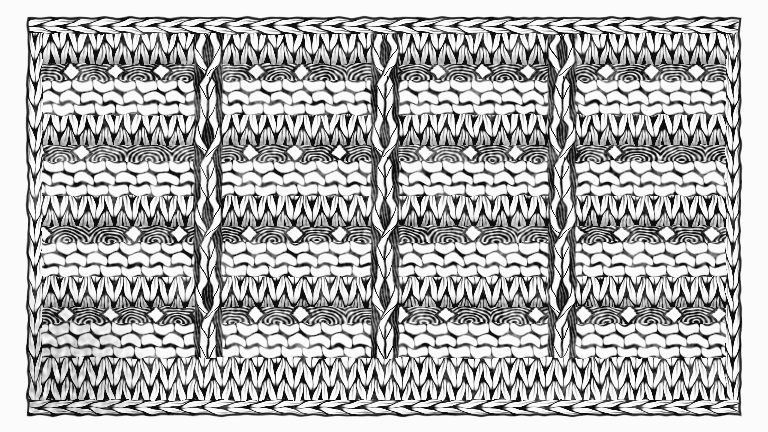
Reproduce this pattern procedurally as a Shadertoy shader.

```glsl
// Engraved knitted swatch: four panels of knit, eyelet and purl bands parted by cables.

// Lengths are in grid units; the canvas is GRID units tall.
const float GRID = 432.0;
const vec3 PAPER = vec3(0.985);
const vec3 INK = vec3(0.06);
const float HALF_WIDTH = 356.0;   // fabric extent about the middle
const float BOTTOM = 17.0;
const float TOP = 414.0;
const float BANDS_BOTTOM = 74.0;  // the four repeats lie between these
const float BANDS_TOP = 398.0;
const float REPEAT = 81.0;        // height of one repeat
const float PURL_TOP = 35.0;      // band limits inside a repeat
const float LACE_TOP = 51.0;
const float PANEL = 177.0;        // cable spacing
const float CABLE_HALF = 14.0;
const float EYELET_PITCH = 45.0;
const vec2 KNIT_SIZE = vec2(18.0, 21.0);
const vec2 PURL_SIZE = vec2(21.0, 11.67);
const vec2 CHAIN_SIZE = vec2(15.0, 23.0);
const float SLANT = 0.9;          // rise of a stitch leg, in stitch heights
const float WOBBLE = 2.2;
const float TAU = 6.2831853;

float hash(vec2 p) {
    vec3 q = fract(p.xyx * vec3(0.1031, 0.1030, 0.0973));
    q += dot(q, q.yzx + 33.33);
    return fract((q.x + q.y) * q.z);
}

float corner(vec2 cell, vec2 offset) {
    float a = TAU * hash(cell);
    return dot(vec2(cos(a), sin(a)), offset);
}

// Gradient noise, roughly -0.7 to 0.7
float noise(vec2 p) {
    vec2 i = floor(p), f = p - i, e = vec2(1, 0);
    vec2 w = f * f * f * (f * (f * 6.0 - 15.0) + 10.0);
    return mix(mix(corner(i, f), corner(i + e.xy, f - e.xy), w.x),
               mix(corner(i + e.yx, f - e.yx), corner(i + e.xx, f - e.xx), w.x), w.y);
}

// V stitches: two mirrored leaf-shaped legs per column
float knit(vec2 p, vec2 size) {
    float column = floor(p.x / size.x + 0.5);
    float side = abs(p.x / size.x - column) * 2.0;
    float row = p.y / size.y - SLANT * side + 0.3 * hash(vec2(column, 7.0));
    float u = side * 2.0 - 1.0, v = fract(row) * 2.0 - 1.0;
    float leaf = 0.8 * u * u + pow(abs(v), 2.5);
    float crease = (1.0 - smoothstep(0.05, 0.3, abs(u - 0.25 * v - 0.2))) * smoothstep(0.5, -0.6, -v);
    float tone = 0.25 + 0.45 * hash(vec2(column, floor(row)));
    return max(smoothstep(0.5, 0.98, leaf), crease * tone);
}

// Rounded purl bumps laid like bricks along a wave
float purl(vec2 p) {
    p.y += 1.7 * sin(TAU * p.x / PURL_SIZE.x);
    float row = floor(p.y / PURL_SIZE.y);
    float x = p.x / PURL_SIZE.x + 0.5 * row + 0.3 * hash(vec2(row, 3.0));
    vec2 q = (fract(vec2(x, p.y / PURL_SIZE.y)) - 0.5) * PURL_SIZE;
    q.y += 0.12 * q.x;
    float d = length(max(abs(q) - vec2(7.0, 1.2), 0.0)) - 3.2;
    return smoothstep(-0.9, 1.5, d) * (0.9 + 0.5 * noise(p / 9.0));
}

// Fanned strands with open diamonds; y is measured from the band's middle
float lace(vec2 p, vec2 id) {
    float x = p.x / EYELET_PITCH + 0.6 * hash(id);
    float cell = floor(x);
    float across = abs(x - cell - 0.5) * EYELET_PITCH;
    float r = length(vec2(0.5 * EYELET_PITCH - across, 1.7 * p.y + 10.0));
    float ink = 0.56 + 0.42 * sin(r * 1.35) + 0.5 * noise(p / 5.0);
    float d = across * 0.9 + abs(p.y - 1.5) - 7.0;
    float open = step(0.18, hash(id * 5.0 + cell));
    ink = max(ink, open * 0.85 * (1.0 - smoothstep(0.5, 3.0, abs(d - 2.0))));
    return ink * mix(1.0, smoothstep(-1.0, 1.0, d), open);
}

// Lays one rope strand over the ink below it
float strand(float ink, vec2 p, float lean) {
    float s = p.x / 4.6;
    float turn = abs(fract(p.y / 20.0 - 0.45 * lean * s) - 0.5);
    float mark = max(smoothstep(0.5, 1.0, abs(s)), smoothstep(0.42, 0.48, turn));
    return mix(ink, mark, 1.0 - smoothstep(0.95, 1.25, abs(s)));
}

// Two strands that part around a dark lens, then cross once per repeat
float cable(vec2 p, float phase) {
    float lens = smoothstep(44.0, 58.0, phase) * (1.0 - smoothstep(66.0, 80.0, phase));
    float swap = clamp((phase - 39.0) / 9.0, -1.0, 1.0);
    float spread = (4.3 + 4.8 * lens) * swap;
    float ink = 0.78 + 0.2 * sin(p.x * 2.2 + p.y * 0.4);
    ink = strand(ink, p + vec2(spread, 0.0), -sign(swap));
    return strand(ink, p - vec2(spread, 0.0), sign(swap));
}

void mainImage(out vec4 fragColor, in vec2 fragCoord) {
    vec2 p = (fragCoord - vec2(0.5 * iResolution.x, 0.0)) * GRID / iResolution.y;
    vec2 raw = p;
    p += WOBBLE * vec2(noise(p / 13.0), noise(p / 13.0 + 40.0));

    // Stacked bands, with a plain knit hem below
    float phase = mod(p.y - BANDS_BOTTOM, REPEAT);
    vec2 id = vec2(floor(p.x / PANEL), floor((p.y - BANDS_BOTTOM) / REPEAT)) + 11.0;
    float ink = knit(p, KNIT_SIZE);
    if (p.y > BANDS_BOTTOM) {
        if (phase < PURL_TOP) ink = purl(vec2(p.x + 13.0 * id.y, phase));
        else if (phase < LACE_TOP) ink = lace(vec2(p.x, phase - 42.0), id);
        else ink += 0.35 * (1.0 - smoothstep(LACE_TOP, 64.0, phase));

        // Cables between panels
        float k = clamp(round(p.x / PANEL), -1.0, 1.0);
        vec2 q = vec2(p.x - k * PANEL - 1.0, p.y);
        ink = mix(ink, cable(q, phase), 1.0 - smoothstep(CABLE_HALF - 1.0, CABLE_HALF + 1.0, abs(q.x)));
    }

    // Chained borders
    if (abs(p.x) > HALF_WIDTH - 14.0) ink = knit(vec2(abs(p.x) - HALF_WIDTH + 7.0, p.y), CHAIN_SIZE);
    if (p.y > BANDS_TOP) ink = knit(vec2(p.y - 0.5 * (BANDS_TOP + TOP), p.x), CHAIN_SIZE);
    if (p.y < BOTTOM + 15.0) ink = knit(vec2(p.y - BOTTOM - 7.5, p.x), CHAIN_SIZE);

    // Uneven printing, heavier toward the lower left
    float heavy = 0.3 * (1.0 - smoothstep(20.0, 120.0, length(raw - vec2(-330.0, 45.0))));
    ink = ink * (0.98 + 0.5 * noise(raw / 24.0)) + 0.25 * noise(raw / 3.5) * smoothstep(0.05, 0.4, ink);
    ink += heavy * (0.5 + noise(raw / 6.0));

    float edge = max(abs(p.x) - HALF_WIDTH, max(BOTTOM - p.y, p.y - TOP));
    ink = max(ink, 0.9 * (1.0 - smoothstep(0.6, 2.2, abs(edge))));
    ink *= 1.0 - smoothstep(0.0, 1.8, edge);
    fragColor = vec4(mix(PAPER, INK, clamp(ink, 0.0, 1.0)), 1.0);
}
```
